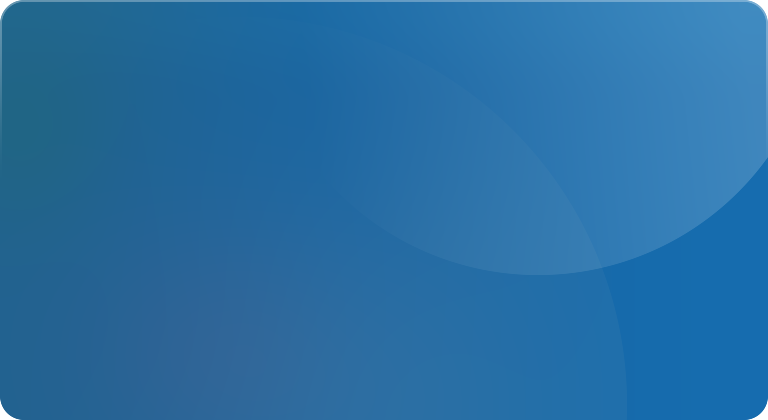
Give the GLSL for this background, as a Shadertoy shader.

```glsl
// Draws a rounded blue card with two large translucent discs and soft colour glows.
// Lengths are in canvas heights, with the origin at the lower left.
#define CORNER_RADIUS 0.057
#define RIM_WIDTH 0.0045
#define RIM_STRENGTH 0.30
#define UPPER_DISC vec3(1.281, 1.019, 0.674)
#define LOWER_DISC vec3(0.569, 0.036, 0.924)
#define UPPER_ALPHA 0.175
#define LOWER_ALPHA 0.115

const vec3 LEFT_BLUE = vec3(0.130, 0.385, 0.565);
const vec3 MIDDLE_BLUE = vec3(0.095, 0.395, 0.635);
const vec3 RIGHT_BLUE = vec3(0.085, 0.425, 0.685);
const vec3 TEAL = vec3(0.125, 0.400, 0.500);
const vec3 VIOLET = vec3(0.230, 0.370, 0.570);
const vec3 MIST = vec3(0.620, 0.690, 0.690);

// Signed distance to a box with rounded corners, centred on zero
float roundedBox(vec2 p, vec2 halfSize, float radius) {
    vec2 q = abs(p) - halfSize + radius;
    return length(max(q, 0.0)) + min(max(q.x, q.y), 0.0) - radius;
}

// Antialiased coverage from a signed distance
float coverage(float dist, float pixel) {
    return 1.0 - smoothstep(-0.5 * pixel, 0.5 * pixel, dist);
}

float disc(vec2 p, vec3 circle, float pixel) {
    return coverage(length(p - circle.xy) - circle.z, pixel);
}

float glow(vec2 p, vec2 centre, vec2 spread) {
    vec2 q = (p - centre) / spread;
    return exp(-dot(q, q));
}

void mainImage(out vec4 fragColor, in vec2 fragCoord) {
    float pixel = 1.0 / iResolution.y;
    vec2 p = fragCoord * pixel;
    vec2 size = iResolution.xy * pixel;

    // Base gradient, left to right
    vec3 color = mix(LEFT_BLUE, MIDDLE_BLUE, smoothstep(0.0, 0.95, p.x));
    color = mix(color, RIGHT_BLUE, smoothstep(0.85, size.x, p.x));
    color += vec3(0.005, 0.022, 0.018) * smoothstep(0.75, 1.0, p.y);

    // Teal glow on the left and violet glow below
    color = mix(color, TEAL, 0.65 * glow(p, vec2(0.05, 0.69), vec2(0.20, 0.24)));
    color = mix(color, TEAL, 0.25 * glow(p, vec2(0.0, 1.0), vec2(0.45, 0.30)));
    color = mix(color, VIOLET, 0.45 * glow(p, vec2(0.50, 0.17), vec2(0.32, 0.30)));

    // Lower disc, brightest near its foot and fading to the upper left
    float lowerFade = 0.50 * smoothstep(0.15, 1.25, p.x + 0.15 - 0.25 * p.y)
                    + 0.70 * glow(p, vec2(0.90, 0.03), vec2(0.42, 0.45));
    lowerFade *= mix(1.0, 0.55, smoothstep(0.35, 0.95, p.y));
    color = mix(color, MIST, LOWER_ALPHA * lowerFade * disc(p, LOWER_DISC, pixel));

    // Upper disc, fading in from left to right
    float upperFade = clamp((p.x + 0.12 * p.y - 0.83) / 1.05, 0.0, 1.0);
    color = mix(color, vec3(1.0), UPPER_ALPHA * upperFade * disc(p, UPPER_DISC, pixel));

    // Pale rim, fading down the sides
    float card = roundedBox(p - 0.5 * size, 0.5 * size, CORNER_RADIUS);
    float rim = 1.0 - coverage(card + RIM_WIDTH, pixel);
    color = mix(color, vec3(1.0), RIM_STRENGTH * rim * smoothstep(0.55, 1.0, p.y));

    // White outside the card corners
    fragColor = vec4(mix(vec3(1.0), color, coverage(card, pixel)), 1.0);
}
```
